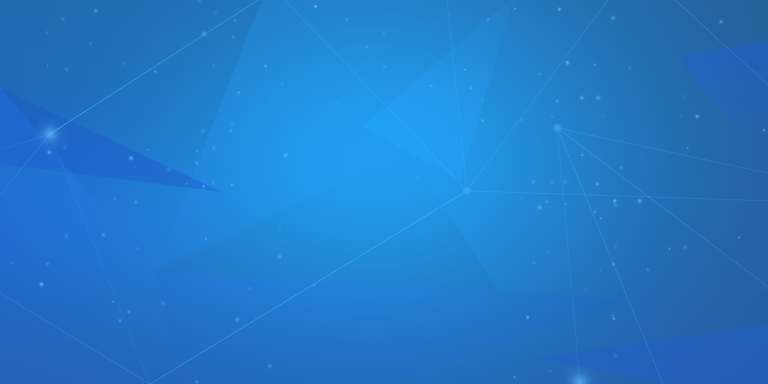
A WebGL 2 fragment shader for this background:

```glsl
#version 300 es
precision highp float;
// Blue gradient backdrop with soft facets, a network of thin lines and drifting sparks.

#define GLOW_CENTER vec2(0.98, 0.58)
#define GLOW_SPREAD vec2(0.43, 0.25)
#define LINE_WIDTH 0.0024
#define LINE_STRENGTH 0.62
#define NODE_RADIUS 0.0095
#define SPARK_RADIUS 0.0037
#define LINE_COLOR vec3(0.22, 0.72, 0.96)
#define SPARK_COLOR vec3(0.45, 0.82, 1.0)
#define FACET_BLUE vec3(0.12, 0.37, 0.82)

uniform vec2 u_resolution;
out vec4 fragColor;

float hash(vec2 p) {
    p = fract(p * vec2(0.1031, 0.1137));
    p += dot(p, p.yx + 33.33);
    return fract((p.x + p.y) * p.x * 47.0);
}

float cross2(vec2 a, vec2 b) { return a.x * b.y - a.y * b.x; }

// Signed distance to the line through a and b, positive on the left.
float side(vec2 p, vec2 a, vec2 b) { return cross2(normalize(b - a), p - a); }

// Antialiased coverage of a triangle with either winding.
float facet(vec2 p, vec2 a, vec2 b, vec2 c) {
    vec3 edges = sign(cross2(b - a, c - a)) * vec3(side(p, a, b), side(p, b, c), side(p, c, a));
    float px = 1.0 / u_resolution.y;
    return smoothstep(-px, px, min(edges.x, min(edges.y, edges.z)));
}

// Thin segment whose brightness falls along its length.
float ray(vec2 p, vec2 a, vec2 b, float strength) {
    vec2 ab = b - a;
    float t = clamp(dot(p - a, ab) / dot(ab, ab), 0.0, 1.0);
    float d = length(p - a - ab * t);
    float w = max(LINE_WIDTH, 1.0 / u_resolution.y);
    return strength * (1.0 - 0.35 * t) * (1.0 - smoothstep(0.0, w, d));
}

float blob(vec2 p, vec2 c, vec2 spread) {
    vec2 d = p - c;
    return exp(-dot(d * d, 1.0 / spread));
}

float disc(vec2 p, vec2 c, float r) {
    float px = 1.0 / u_resolution.y;
    return 1.0 - smoothstep(r - px, r + px, length(p - c));
}

// One jittered spark per grid cell, kept at random by density.
float sparks(vec2 p, float cells, float density) {
    vec2 id = floor(p * cells);
    vec2 jitter = 0.2 + 0.6 * vec2(hash(id + 3.1), hash(id + 17.7));
    float size = SPARK_RADIUS * mix(0.7, 1.4, hash(id + 41.3));
    float d = length(p - (id + jitter) / cells);
    float core = exp(-d * d / (size * size));
    return core * step(hash(id + 71.9), density) * mix(0.15, 0.75, hash(id + 97.3));
}

vec3 backdrop(vec2 p) {
    vec3 low = mix(vec3(0.14, 0.37, 0.72), vec3(0.14, 0.36, 0.64), p.x * 0.5);
    vec3 high = mix(vec3(0.14, 0.43, 0.72), vec3(0.14, 0.37, 0.59), p.x * 0.5);
    vec3 col = mix(low, high, p.y);
    col = mix(col, vec3(0.12, 0.42, 0.86), 0.6 * blob(p, vec2(0.1, 0.47), vec2(0.3, 0.08)));
    return mix(col, vec3(0.13, 0.63, 0.95), 0.95 * blob(p, GLOW_CENTER, GLOW_SPREAD));
}

void main() {
    vec2 p = gl_FragCoord.xy / u_resolution.y;
    p.x *= 2.0 * u_resolution.y / u_resolution.x;
    vec3 col = backdrop(p);

    // Facets: saturated wedges at the sides, faint planes in the middle.
    vec2 fold = vec2(0.404, 0.292);
    col = mix(col, FACET_BLUE, 0.5 * facet(p, vec2(-0.01, 0.775), vec2(0.578, 0.5), vec2(-0.01, 0.575)));
    col = mix(col, FACET_BLUE, 0.45 * facet(p, vec2(1.77, 0.852), vec2(2.01, 0.897), vec2(2.01, 0.54))
        * smoothstep(0.55, 0.88, p.y));
    col = mix(col, FACET_BLUE, 0.4 * facet(p, vec2(1.398, 0.068), vec2(2.01, 0.155), vec2(2.01, -0.05)));
    col *= 1.0 - 0.06 * facet(p, vec2(0.685, 1.01), fold, vec2(-0.2, 1.01)) * smoothstep(0.3, 0.8, p.y);
    col *= 1.0 + 0.03 * facet(p, vec2(0.943, 0.67), vec2(1.34, 1.01), vec2(1.2, 0.53));
    col *= 1.0 - 0.035 * facet(p, fold, vec2(1.06, 0.61), vec2(1.3, 0.24)) * smoothstep(0.65, 0.3, p.y);
    col = mix(col, FACET_BLUE, 0.14 * facet(p, fold, vec2(1.65, 0.22), vec2(0.93, -0.02)));
    col = mix(col, FACET_BLUE, 0.12 * facet(p, fold, vec2(0.93, -0.02), vec2(0.47, -0.02)));

    // Network: rays fan out from three hubs.
    vec2 hubA = vec2(0.13, 0.651), hubB = vec2(1.216, 0.503), hubC = vec2(1.451, 0.667);
    vec2 foot = vec2(0.391, 0.0), flare = vec2(1.51, 0.005);
    float net = ray(p, hubA, vec2(0.672, 1.0), 1.0);
    net += ray(p, hubA, vec2(0.0, 0.609), 0.3) + ray(p, hubA, vec2(0.0, 0.492), 0.4);
    net += ray(p, hubA, foot, 0.22) + ray(p, foot, vec2(0.0, 0.237), 0.45);
    net += ray(p, hubB, foot, 1.0) + ray(p, hubB, vec2(0.742, 1.0), 0.5);
    net += ray(p, hubB, vec2(1.164, 1.0), 0.42) + ray(p, hubB, vec2(1.583, 1.0), 0.45);
    net += ray(p, hubB, vec2(2.0, 0.477), 0.4) + ray(p, hubC, vec2(2.0, 0.549), 0.4);
    net += ray(p, hubC, vec2(2.0, 0.253), 0.5) + ray(p, hubC, vec2(1.727, 0.0), 0.5);
    net += ray(p, hubC, flare, 0.3) + ray(p, vec2(1.758, 1.0), vec2(2.0, 0.779), 0.45);
    col = mix(col, LINE_COLOR, min(LINE_STRENGTH * net, 1.0));

    // Hubs and flares.
    float hubs = max(disc(p, hubB, NODE_RADIUS), disc(p, hubC, NODE_RADIUS));
    col = mix(col, vec3(0.25, 0.67, 0.93), 0.6 * hubs);
    float flares = blob(p, hubA, vec2(0.0006)) + blob(p, flare, vec2(0.0007));
    flares += 0.6 * (blob(p, hubA, vec2(0.00012)) + blob(p, flare, vec2(0.00015)));
    col = mix(col, vec3(0.38, 0.74, 1.0), min(0.42 * flares, 0.9));

    // Sparks gather in three loose drifts.
    float drift = blob(p, vec2(0.43, 0.6), vec2(0.05, 0.12)) + blob(p, vec2(1.0, 0.92), vec2(0.08, 0.03));
    drift += 0.8 * blob(p, vec2(1.52, 0.45), vec2(0.06, 0.4));
    float dust = sparks(p, 14.0, 0.32 * drift) + 0.6 * sparks(p + 5.37, 23.0, 0.2 * drift);
    col = mix(col, SPARK_COLOR, min(dust, 1.0));

    fragColor = vec4(col, 1.0);
}
```
